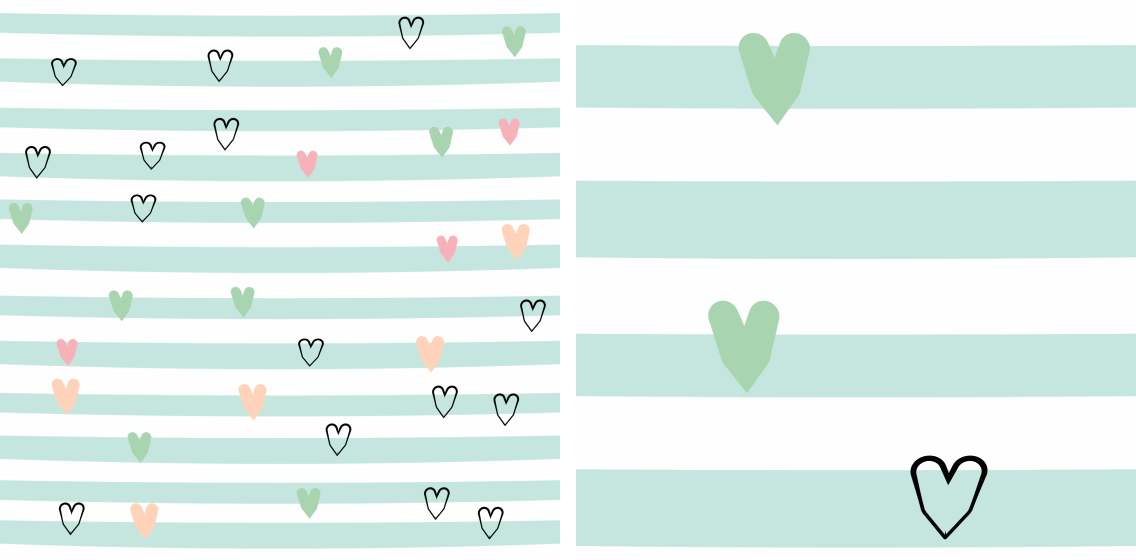
Left: the whole. Right: its middle third, enlarged.
Write a WebGL 1 fragment shader that draws this pattern.

```glsl
precision highp float;

uniform vec2 u_resolution;

#define PAPER vec3(0.996, 0.996, 0.996)
#define MINT vec3(0.769, 0.902, 0.871)
#define GREEN vec3(0.660, 0.831, 0.690)
#define PINK vec3(0.965, 0.698, 0.722)
#define PEACH vec3(1.000, 0.827, 0.725)
#define INK vec3(0.010)
#define STRIPE_PAIRS 6
#define GRID 6.0
#define JITTER 0.6
#define HEART_HEIGHT 0.055

float hash(vec2 p) {
    vec3 q = fract(vec3(p.xyx) * 0.1031);
    q += dot(q, q.yzx + 33.33);
    return fract((q.x + q.y) * q.z);
}

// Antialiased coverage of a signed distance
float cover(float d, float pixel) {
    return 1.0 - smoothstep(-0.7 * pixel, 0.7 * pixel, d);
}

// Convex hull of two circles
float roundCone(vec2 p, vec2 a, float ra, vec2 b, float rb) {
    vec2 axis = b - a;
    float len = length(axis);
    axis /= len;
    p -= a;
    vec2 q = vec2(abs(p.x * axis.y - p.y * axis.x), dot(p, axis));
    float k = (ra - rb) / len;
    float c = sqrt(1.0 - k * k);
    float along = dot(q, vec2(-k, c));
    if (along < 0.0) return length(q) - ra;
    if (along > c * len) return length(q - vec2(0.0, len)) - rb;
    return dot(q, vec2(c, k)) - ra;
}

// Heart of unit height with its tip at the origin
float heart(vec2 p) {
    p.x = abs(p.x);
    vec2 belly = vec2(0.08, 0.42);
    float lobe = roundCone(p, vec2(0.22, 0.835), 0.165, belly, 0.19);
    float point = roundCone(p, belly, 0.19, vec2(0.0), 0.0);
    return min(lobe, point);
}

// Sagging stripe, y measured downwards; the lower edge sags further
float stripe(vec2 p, float top, float thickness, float extraSag) {
    float bow = 4.0 * p.x * (1.0 - p.x);
    float upper = top + 0.0046 * bow;
    float lower = upper + thickness + extraSag * bow;
    return max(upper - p.y, p.y - lower);
}

// Pairs of a thin and a thick stripe, unevenly spaced
float stripes(vec2 p) {
    float d = 1.0;
    for (int n = 0; n < STRIPE_PAIRS; n++) {
        float i = float(n);
        float top = 0.0234 + 0.168 * i + 0.0017 * i * sin(1.9 * i + 0.68);
        float gap = 0.0807 - 0.0046 * max(i - 3.0, 0.0);
        d = min(d, stripe(p, top, 0.035, 0.0024));
        d = min(d, stripe(p, top + gap, 0.0417, 0.0044));
    }
    return d;
}

void main() {
    float side = min(u_resolution.x, u_resolution.y);
    vec2 uv = gl_FragCoord.xy / side;
    float pixel = 1.0 / side;

    vec3 color = mix(PAPER, MINT, cover(stripes(vec2(uv.x, 1.0 - uv.y)), pixel));

    // One scattered heart per cell
    vec2 cell = floor(uv * GRID);
    vec2 shift = vec2(hash(cell + 3.7), hash(cell + 51.3)) - 0.5;
    vec2 center = (cell + 0.5 + JITTER * shift) / GRID;

    // Permuted cell index deals out the kinds in fixed shares
    float index = cell.x + GRID * cell.y;
    float rank = mod(index * (6.0 * index + 23.0), GRID * GRID);
    bool outlined = rank < 15.0;
    bool green = rank < 24.0;
    bool pink = rank < 28.0;
    bool empty = rank >= 33.0;

    // Size, squatness and lean vary with the kind
    float chance = hash(cell + 17.9);
    float size = green ? 1.0 : 1.18;
    if (!outlined && pink && chance < 0.35) size = 0.88;
    float squat = outlined && chance < 0.2 ? 0.86 : 1.0;
    float lean = outlined ? 0.05 : -0.04;
    float height = HEART_HEIGHT * size;

    vec2 p = (uv - center) / height;
    p.y = p.y / squat + 0.5;
    p.x += lean * (1.0 - p.y);
    float d = heart(p);

    // Pen line swells towards the lobes
    float pen = mix(0.02, 0.034, smoothstep(0.4, 1.0, p.y));
    if (outlined) d = abs(d) - pen;

    vec3 tint = outlined ? INK : green ? GREEN : pink ? PINK : PEACH;
    float visible = empty ? 0.0 : cover(d * height, pixel);
    gl_FragColor = vec4(mix(color, tint, visible), 1.0);
}
```
